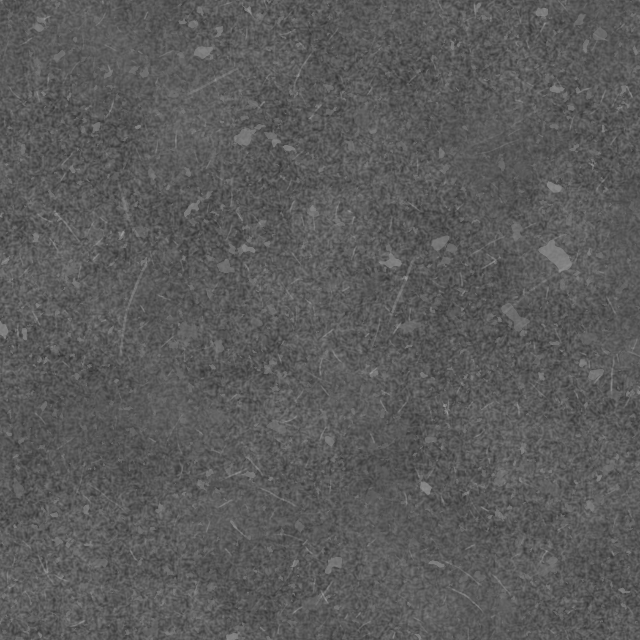
Reproduce this texture procedurally as a Shadertoy shader.

```glsl
#define SOIL_TONE 0.346
#define BROAD_CONTRAST 0.046
#define CLUMP_CONTRAST 0.055
#define GRAIN_CONTRAST 0.112
#define FLAKE_LIGHT 0.185
#define FLAKE_DARK 0.035
#define FIBRE_LIGHT 0.150
#define EDGE_SOFTNESS 0.0011
#define FIBRE_WIDTH 0.0013

vec2 hash2(vec2 p) {
    vec3 q = fract(vec3(p.xyx) * vec3(0.1031, 0.1030, 0.0973));
    q += dot(q, q.yzx + 33.33);
    return fract((q.xx + q.yz) * q.zy);
}

vec2 gradientAt(vec2 cell) {
    float angle = 6.2832 * hash2(cell).x;
    return vec2(cos(angle), sin(angle));
}

float gradientNoise(vec2 p) {
    vec2 i = floor(p), f = p - i;
    vec2 u = f * f * f * (f * (f * 6.0 - 15.0) + 10.0);
    vec2 e = vec2(1, 0);
    float low = mix(dot(gradientAt(i), f), dot(gradientAt(i + e), f - e), u.x);
    float high = mix(dot(gradientAt(i + e.yx), f - e.yx),
                     dot(gradientAt(i + 1.0), f - 1.0), u.x);
    return mix(low, high, u.y);
}

vec2 rotate(vec2 p, float angle) {
    float c = cos(angle), s = sin(angle);
    return vec2(c * p.x + s * p.y, c * p.y - s * p.x);
}

float edgeWidth() {
    return max(EDGE_SOFTNESS, 0.7 / iResolution.y);
}

// Ragged, angular chips of bark and grit, one candidate per cell
float addFlakes(float tone, vec2 uv, float cells, float share, float strength, float seed) {
    vec2 p = uv * cells, home = floor(p);
    float ragged = 0.2 * gradientNoise(p * 3.2 + seed);
    float soft = edgeWidth() * cells;
    for (int y = -1; y <= 1; y++)
    for (int x = -1; x <= 1; x++) {
        vec2 cell = home + vec2(x, y);
        vec2 place = hash2(cell + seed);
        vec2 kind = hash2(cell + seed + 71.0);
        vec2 shape = hash2(cell + seed + 137.0);
        if (kind.x > share) continue;
        vec2 q = rotate(p - cell - place, 6.2832 * shape.x);
        float halfLength = mix(0.22, 0.6, shape.y * shape.y);
        float halfWidth = halfLength * mix(0.2, 0.65, place.x);
        q.x += q.y * 1.4 * (place.y - 0.5);
        q.y += 0.7 * (kind.y - 0.5) * q.x * q.x / halfLength;
        q.y *= 1.0 + 0.5 * q.x / halfLength * (place.y - 0.3);
        vec2 b = abs(q) - vec2(halfLength, halfWidth) * 0.7;
        float d = length(max(b, 0.0)) + min(max(b.x, b.y), 0.0);
        d += ragged - 0.3 * halfWidth;
        float cover = 1.0 - smoothstep(-soft, soft, d);
        float lift = mix(-FLAKE_DARK, FLAKE_LIGHT, kind.y);
        float ground = mix(tone, SOIL_TONE, 0.7);
        tone = mix(tone, ground + strength * lift, cover * mix(0.6, 0.95, kind.y));
    }
    return tone;
}

// Thin bent roots and straws that taper towards their ends
float addFibres(float tone, vec2 uv, float cells, float share, float width, float seed) {
    vec2 p = uv * cells, home = floor(p);
    float wobble = 0.035 * gradientNoise(p * 3.0 + seed);
    float soft = edgeWidth() * cells;
    for (int y = -1; y <= 1; y++)
    for (int x = -1; x <= 1; x++) {
        vec2 cell = home + vec2(x, y);
        vec2 place = hash2(cell + seed);
        vec2 kind = hash2(cell + seed + 53.0);
        vec2 shape = hash2(cell + seed + 191.0);
        if (kind.x > share) continue;
        vec2 q = rotate(p - cell - place, 1.57 + 2.5 * (shape.x - 0.5));
        float halfLength = mix(0.22, 0.7, shape.y);
        float bend = 0.6 * (place.x - 0.5);
        float d = abs(q.y - bend * q.x * q.x + wobble);
        float taper = 1.0 - smoothstep(0.6, 1.0, abs(q.x) / halfLength);
        float radius = width * cells * mix(0.6, 1.3, kind.y);
        float cover = 1.0 - smoothstep(radius - soft, radius + soft, d);
        tone += FIBRE_LIGHT * cover * taper * mix(0.2, 0.9, kind.y * kind.y);
    }
    return tone;
}

void mainImage(out vec4 fragColor, in vec2 fragCoord) {
    vec2 uv = fragCoord / iResolution.y;

    // Soil: broad stains, clumps and fine grain, calmer in some patches
    float patches = gradientNoise(uv * 3.0 + 7.0) + 0.5 * gradientNoise(uv * 7.0 + 19.0);
    float rough = mix(0.65, 1.05, smoothstep(-0.4, 0.1, patches));
    float broad = gradientNoise(uv * 5.0 + 31.0) + 0.8 * gradientNoise(uv * 13.0 + 43.0);
    float clumps = gradientNoise(uv * 44.0 + 3.0);
    vec2 warped = uv + 0.004 * vec2(clumps, gradientNoise(uv * 55.0 + 61.0));
    float grain = gradientNoise(warped * 125.0) + gradientNoise(warped * 235.0 + 11.0);
    float tone = SOIL_TONE + BROAD_CONTRAST * broad
               + rough * (CLUMP_CONTRAST * clumps + GRAIN_CONTRAST * grain);

    // Litter, from crumbs up to the few large chips
    tone = addFlakes(tone, uv, 120.0, 0.36, 0.65 * rough, 17.0);
    tone = addFlakes(tone, uv, 66.0, 0.22, 0.8 * rough, 229.0);
    tone = addFibres(tone, uv, 44.0, 0.32, 0.7 * FIBRE_WIDTH, 311.0);
    tone = addFibres(tone, uv, 15.0, 0.20, 0.8 * FIBRE_WIDTH, 401.0);
    tone = addFlakes(tone, uv, 34.0, 0.13, 0.9, 503.0);
    tone = addFlakes(tone, uv, 19.0, 0.08, 1.0, 607.0);
    tone = addFibres(tone, uv, 5.0, 0.30, 1.4 * FIBRE_WIDTH, 709.0);

    fragColor = vec4(vec3(clamp(tone, 0.0, 1.0)), 1.0);
}
```
